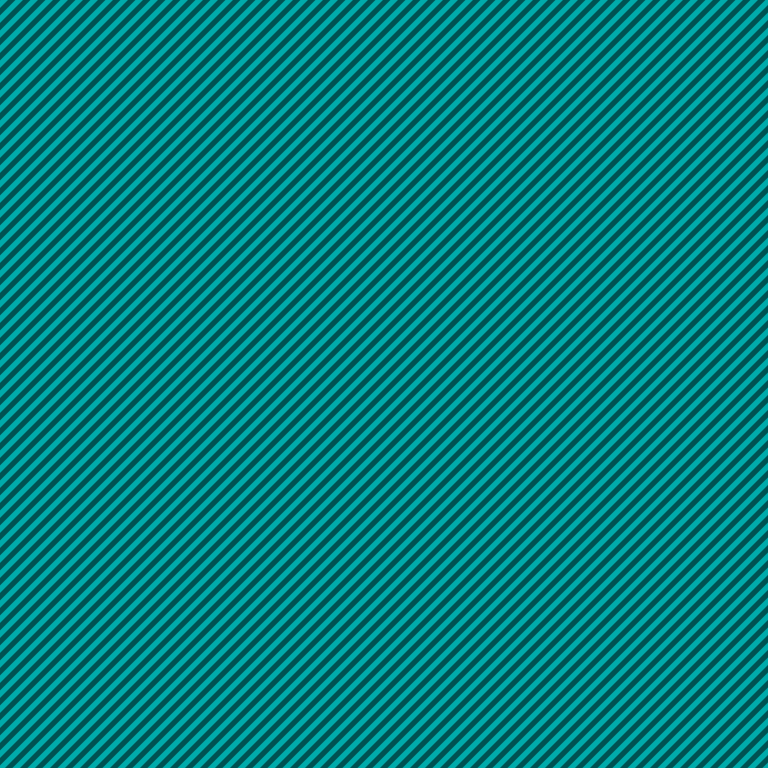
Write a WebGL 1 fragment shader that draws this pattern.

```glsl
precision highp float;
// Draws even two-tone teal diagonal stripes rising to the right.

uniform vec2 u_resolution;

const float REPEATS = 51.2;      // stripe pairs along each canvas side
const float LIGHT_SHARE = 0.5;   // light part of one stripe pair
const float PHASE = 0.03;        // start of the first light stripe
const vec3 LIGHT_TEAL = vec3(0.0, 0.67, 0.67);
const vec3 DARK_TEAL = vec3(0.0, 0.32, 0.32);

// Position counted in stripe pairs from the top left corner.
float diagonalPosition(vec2 uv, float repeats) {
  return (uv.x + 1.0 - uv.y) * repeats;
}

// Signed distance to the stripe edge, positive inside the stripe.
float stripeDistance(float position, float share) {
  float offset = fract(position - 0.5 * share + 0.5) - 0.5;
  return 0.5 * share - abs(offset);
}

// Linear edge coverage over a band of the given width.
float coverage(float dist, float width) {
  return clamp(0.5 + dist / width, 0.0, 1.0);
}

void main() {
  vec2 uv = gl_FragCoord.xy / u_resolution.y;
  float position = diagonalPosition(uv, REPEATS) - PHASE;

  // One pixel measured across the diagonal, in stripe pairs.
  float edgeWidth = sqrt(2.0) * REPEATS / u_resolution.y;
  float light = coverage(stripeDistance(position, LIGHT_SHARE), edgeWidth);

  gl_FragColor = vec4(mix(DARK_TEAL, LIGHT_TEAL, light), 1.0);
}
```
